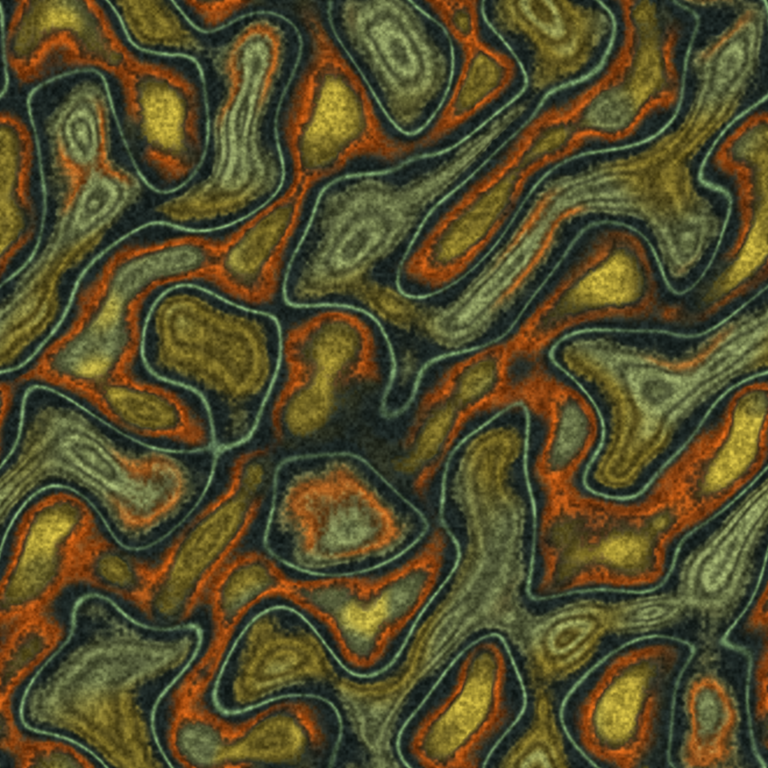
This texture is drawn by a Shadertoy shader. Its source:

```glsl
// Tileable marbled weave: moss and ochre strands, rust bands and pale green threads.

const float TAU = 6.2831853;

const vec3 SHADOW = vec3(0.10, 0.14, 0.13);
const vec3 MOSS   = vec3(0.40, 0.44, 0.27);
const vec3 OLIVE  = vec3(0.45, 0.40, 0.14);
const vec3 RUST   = vec3(0.66, 0.30, 0.06);
const vec3 GOLD   = vec3(0.78, 0.70, 0.24);
const vec3 PALE   = vec3(0.62, 0.68, 0.42);
const vec3 THREAD = vec3(0.46, 0.60, 0.39);

float hash(vec2 p) {
    vec3 q = fract(p.xyx * vec3(0.1031, 0.1030, 0.0973));
    q += dot(q, q.yzx + 33.33);
    return fract((q.x + q.y) * q.z);
}

// Value noise that wraps after a whole number of cells
float grain(vec2 uv, float cells) {
    vec2 p = uv * cells, i = floor(p), f = fract(p);
    f = f * f * (3.0 - 2.0 * f);
    vec2 a = mod(i, cells), b = mod(i + 1.0, cells);
    return mix(mix(hash(a), hash(vec2(b.x, a.y)), f.x),
               mix(hash(vec2(a.x, b.y)), hash(b), f.x), f.y);
}

// Layered plane waves with whole wave numbers: value in x, gradient in yz.
// Wave directions lean so that the strands favour the rising diagonal.
vec3 waves(vec2 uv, float low, float high, float seed) {
    const int COUNT = 22;
    vec3 sum = vec3(0.0);
    for (int n = 0; n < COUNT; n++) {
        vec2 id = vec2(float(n) + 1.0, seed);
        float angle = TAU * (float(n) + hash(id)) / float(COUNT);
        angle -= 0.28 * sin(2.0 * (angle - 2.25));
        float radius = mix(low, high, hash(id + 41.0));
        vec2 k = round(radius * vec2(cos(angle), sin(angle)));
        float phase = TAU * (dot(k, uv) + hash(id + 83.0));
        sum += vec3(sin(phase), TAU * k * cos(phase));
    }
    return sum * sqrt(2.0 / float(COUNT));
}

// Signed, evenly spaced level: zero on contours, near 1.5 on ridges
float levelOf(vec3 field, float frequency) {
    vec2 slope = field.yz / (TAU * frequency);
    return atan(field.x, sqrt(dot(slope, slope) + 0.06));
}

float band(float x, float center, float width) {
    float d = (x - center) / width;
    return exp(-d * d);
}

vec2 warp(vec2 uv, float amount) {
    vec2 bend = sin(TAU * (vec2(2.0, 3.0) * uv.yx + vec2(0.1, 0.6)))
              + 0.5 * sin(TAU * (vec2(5.0, 4.0) * uv.yx + uv + vec2(0.7, 0.2)));
    return uv + amount * bend;
}

void mainImage(out vec4 fragColor, in vec2 fragCoord) {
    vec2 uv = fragCoord / iResolution.xy;
    vec2 p = warp(uv, 0.018);

    // Fields: main strands, finer splits and slow colour drift
    vec3 strands = waves(p, 3.2, 6.8, 7.0);
    float detail = waves(p, 9.0, 13.0, 19.0).x;
    float drift = waves(p, 1.5, 4.0, 31.0).x;
    float fine = grain(uv, 190.0);
    float speck = grain(uv, 330.0);
    float cloud = grain(uv, 48.0);

    float level = levelOf(strands, 5.2);
    float ragged = level + 0.17 * detail + 0.12 * (cloud - 0.5) + 0.16 * (fine - 0.5);
    float streak = 0.5 + 0.5 * sin(15.0 * level + 1.4 * detail + 2.0 * cloud);

    // Dim ground
    vec3 color = mix(SHADOW, OLIVE, 0.28 * cloud * smoothstep(0.1, 0.5, abs(ragged)));

    // Broad mossy strands with a lighter core
    float moss = smoothstep(0.28, 0.68, ragged);
    vec3 mossColor = mix(MOSS, OLIVE, smoothstep(0.1, 1.1, drift));
    color = mix(color, mossColor * (0.70 + 0.38 * streak), moss);
    float sheen = smoothstep(1.1, 2.4, strands.x + 0.4 * detail);
    color = mix(color, PALE, 0.65 * sheen * moss * streak);

    // Ochre lozenges with golden hearts
    float ochre = smoothstep(0.82, 1.15, -ragged);
    vec3 ochreColor = mix(OLIVE, MOSS, smoothstep(0.4, 1.2, drift));
    color = mix(color, ochreColor * (0.82 + 0.25 * streak), ochre);
    float heart = smoothstep(1.0, 2.3, -strands.x + 0.45 * detail);
    color = mix(color, GOLD, 0.8 * heart * ochre);

    // Rust bands beside the lozenges, and a few within the moss
    float rust = band(ragged, -0.62, 0.23) * smoothstep(-1.9, -0.3, drift + 0.5 * detail);
    rust += 0.8 * band(ragged, 0.85, 0.22) * smoothstep(0.7, 1.5, -drift);
    vec3 rustColor = RUST * (0.72 + 0.30 * streak + 0.25 * cloud);
    color = mix(color, rustColor, min(0.92 * rust, 1.0));

    // Thin threads in dark grooves
    color = mix(color, SHADOW, 0.55 * band(level, 0.0, 0.28));
    float strength = mix(0.5, 0.95, smoothstep(-1.2, 0.6, drift + detail));
    color = mix(color, THREAD, strength * band(level, 0.0, 0.095));

    // Speckled grain
    float speckle = 0.65 * fine + 0.35 * speck - 0.5;
    color = color * (1.0 + 0.55 * speckle) + 0.07 * speckle;
    fragColor = vec4(clamp(color, 0.0, 1.0), 1.0);
}
```
